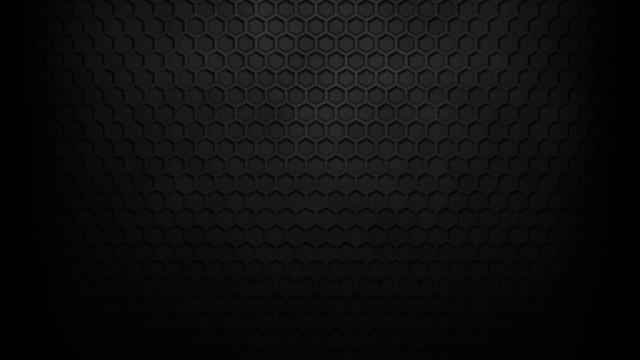
Reproduce this pattern procedurally as a WebGL 2 fragment shader.

```glsl
#version 300 es
precision highp float;
// Dark perforated plate: a honeycomb of pointy-top hexagonal holes under a soft
// lamp at the top centre. Each hole is a hexagon distance; its shadow comes from
// a copy of the hexagon pushed away from the lamp. Noise adds the worn surface.

uniform vec2 u_resolution;
out vec4 fragColor;

// Lengths are in canvas heights; hole measures are in units of the pitch.
const float PITCH = 0.0556;               // 32 holes across at 16:9
const vec2 GRID_ORIGIN = vec2(0.045, 0.831);
const float HOLE_APOTHEM = 0.425;
const float SHADOW_LENGTH = 0.12;
const float SHADOW_SOFTNESS = 0.05;
const float SHADOW_STRENGTH = 0.82;
const float RIM_WIDTH = 0.035;

const vec2 LAMP = vec2(0.03, 0.87);
const vec2 GLOW_SIZE = vec2(0.71, 0.62);
const vec2 CORE_SIZE = vec2(0.42, 0.36);
const vec3 WALL_COLOR = vec3(0.152, 0.151, 0.150);
const vec3 FLOOR_COLOR = vec3(0.172, 0.166, 0.166);
const vec3 RIM_COLOR = vec3(0.085, 0.083, 0.082);

const float WEAR = 0.34;
const float GRAIN = 0.16;
const float CELL_VARIATION = 0.10;

float hash(vec2 p) {
    vec3 q = fract(p.xyx * 0.1031);
    q += dot(q, q.yzx + 33.33);
    return fract((q.x + q.y) * q.z);
}

float valueNoise(vec2 p) {
    vec2 i = floor(p), f = fract(p);
    f = f * f * (3.0 - 2.0 * f);
    return mix(mix(hash(i), hash(i + vec2(1, 0)), f.x),
               mix(hash(i + vec2(0, 1)), hash(i + vec2(1, 1)), f.x), f.y);
}

float fbm(vec2 p) {
    float sum = 0.0, amplitude = 0.5;
    for (int i = 0; i < 5; i++) {
        sum += amplitude * valueNoise(p);
        p = mat2(1.6, 1.2, -1.2, 1.6) * p + 7.3;
        amplitude *= 0.5;
    }
    return sum;
}

// Offset from the nearest centre of a hexagonal lattice with unit pitch.
vec2 hexLocal(vec2 p) {
    const vec2 period = vec2(1.0, 1.73205);
    vec2 a = mod(p + 0.5 * period, period) - 0.5 * period;
    vec2 b = mod(p, period) - 0.5 * period;
    return dot(a, a) < dot(b, b) ? a : b;
}

float hexDistance(vec2 p, float apothem) {
    p = abs(p);
    return max(p.x, dot(p, vec2(0.5, 0.866025))) - apothem;
}

float gaussian(vec2 p, vec2 size) {
    p /= size;
    return exp(-dot(p, p));
}

void main() {
    vec2 p = gl_FragCoord.xy / u_resolution.y;
    float halfWidth = 0.5 * u_resolution.x / u_resolution.y;
    p.x -= halfWidth;

    // Lattice
    vec2 grid = (p - GRID_ORIGIN) / PITCH;
    vec2 local = hexLocal(grid);
    vec2 center = grid - local;
    float aa = 1.0 / (u_resolution.y * PITCH);
    float d = hexDistance(local, HOLE_APOTHEM);
    float hole = 1.0 - smoothstep(-aa, aa, d);

    // Lamp: wide glow, tighter core and dark side edges
    float glow = gaussian(p - LAMP, GLOW_SIZE);
    float core = gaussian(p - LAMP, CORE_SIZE);
    glow *= smoothstep(0.0, 0.28, halfWidth - abs(p.x));

    // Shadow below the edges that face the lamp, and an outline near the core
    vec2 away = center * PITCH + GRID_ORIGIN - LAMP;
    vec2 shadowOffset = SHADOW_LENGTH * normalize(vec2(0.9 * away.x, -abs(away.y) - 0.25));
    float soft = SHADOW_SOFTNESS + aa;
    float shadow = smoothstep(-soft, soft, hexDistance(local - shadowOffset, HOLE_APOTHEM));
    float outline = smoothstep(-0.09 - aa, 0.0, d) * core;
    shadow = hole * max(shadow, 0.75 * outline);

    // Walls, floors and lit rims
    vec3 color = mix(WALL_COLOR, FLOOR_COLOR, core * hole);
    color *= 1.0 + CELL_VARIATION * hole * (hash(floor(center * 2.0 + 200.5)) - 0.5);
    float rim = 1.0 - smoothstep(0.0, RIM_WIDTH + aa, abs(d - RIM_WIDTH));
    color += RIM_COLOR * rim * core * (0.35 + 0.65 * valueNoise(p * 14.0 + 40.0));

    // Cloudy wear, downward streaks and fine grain
    float clouds = fbm(p * 6.0 + 20.0) - 0.48;
    float streaks = valueNoise(vec2(p.x * 24.0 + 90.0, p.y * 3.0 + 5.0)) - 0.5;
    float grain = valueNoise(p * 260.0 + 600.0) - 0.5;
    color *= 1.0 + WEAR * (clouds * 1.6 + streaks * 0.3) + GRAIN * grain;

    color *= glow * (1.0 - SHADOW_STRENGTH * shadow);
    fragColor = vec4(max(color, 0.0), 1.0);
}
```
